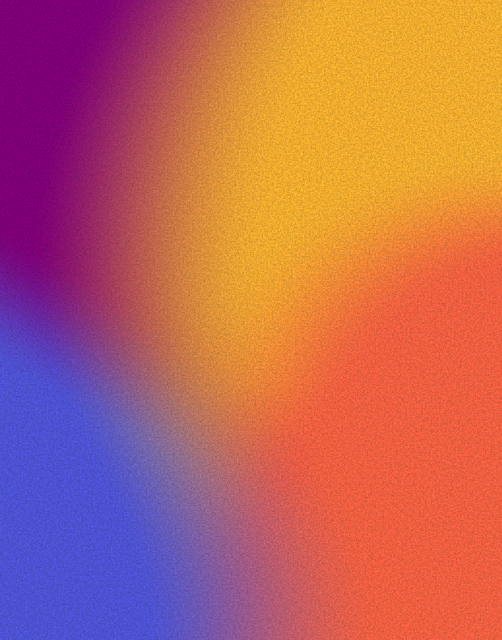
This background is drawn by a Shadertoy shader. Its source:

```glsl
// Soft four-colour gradient of purple, blue, gold and coral under a fine film grain.

const vec3 PURPLE = vec3(0.49, 0.00, 0.46);
const vec3 BLUE   = vec3(0.30, 0.32, 0.82);
const vec3 GOLD   = vec3(0.93, 0.67, 0.18);
const vec3 CORAL  = vec3(0.93, 0.37, 0.25);

const float GRAIN_CELLS = 330.0;   // grain cells per canvas height
const float GRAIN_DEPTH = 0.15;

// Pseudo-random unit gradient for a lattice point
vec2 latticeGradient(vec2 cell) {
    uvec2 q = uvec2(ivec2(cell)) * uvec2(1597334673u, 3812015801u);
    uint h = (q.x ^ q.y) * 1597334673u;
    h = (h ^ (h >> 15)) * 2246822519u;
    float angle = 6.28319 * float(h >> 8) / 16777216.0;
    return vec2(cos(angle), sin(angle));
}

float cornerValue(vec2 cell, vec2 f, vec2 corner) {
    return dot(latticeGradient(cell + corner), f - corner);
}

// Gradient noise, roughly -0.7 to 0.7
float gradientNoise(vec2 p) {
    vec2 cell = floor(p);
    vec2 f = p - cell;
    vec2 w = f * f * f * (f * (f * 6.0 - 15.0) + 10.0);
    float low  = mix(cornerValue(cell, f, vec2(0, 0)), cornerValue(cell, f, vec2(1, 0)), w.x);
    float high = mix(cornerValue(cell, f, vec2(0, 1)), cornerValue(cell, f, vec2(1, 1)), w.x);
    return mix(low, high, w.y);
}

// Fine, medium and clumped layers, rotated to hide the lattice
float filmGrain(vec2 p, float cells) {
    mat2 turn = mat2(0.8, 0.6, -0.6, 0.8);
    vec2 q = turn * p * cells;
    return gradientNoise(p * cells)
         + 0.8 * gradientNoise(q * 1.45 + 71.3)
         + 0.4 * gradientNoise(q * 0.5 + 13.7);
}

// Blend weight rising from 0 to 1 across a blurred edge
float softEdge(float dist, float halfWidth) {
    return smoothstep(-halfWidth, halfWidth, dist);
}

// Blend weight with a different reach on each side of the edge
float unevenEdge(float dist, float reachBelow, float reachAbove) {
    return pow(smoothstep(-reachBelow, reachAbove, dist), 0.75);
}

// Horizontal place of the curved border between cool and warm colours
float coolBorder(float y) {
    float upper = max(y - 0.583, 0.0) / 0.417;
    float lower = 1.0 - smoothstep(0.01, 0.57, y);
    return 0.18 + 0.11 * upper * upper + 0.18 * lower;
}

// Distance to a round-topped field that widens towards the bottom
float coralField(vec2 p, vec2 center, float radius) {
    vec2 d = vec2(p.x - center.x, max(p.y - center.y, 0.0));
    return length(d) - radius - 0.4 * max(0.4 - p.y, 0.0);
}

void mainImage(out vec4 fragColor, in vec2 fragCoord) {
    vec2 p = fragCoord / iResolution.y;

    // Cool side: purple above blue
    vec3 cool = mix(BLUE, PURPLE, softEdge(p.y + 0.55 * p.x - 0.535, 0.12));

    // Warm side: coral rising into gold, more blurred towards the left
    float coralDist = coralField(p, vec2(0.833, 0.219), 0.453);
    float coralBlur = mix(0.19, 0.09, clamp(p.x / 0.786, 0.0, 1.0));
    vec3 warm = mix(CORAL, GOLD, softEdge(coralDist, coralBlur));

    // Long warm tail, shorter cool one
    float warmth = unevenEdge(p.x - coolBorder(p.y), 0.13, 0.25);
    vec3 color = mix(cool, warm, warmth);

    // Grain scales with the local brightness
    color *= 1.0 + GRAIN_DEPTH * filmGrain(p, GRAIN_CELLS);
    fragColor = vec4(clamp(color, 0.0, 1.0), 1.0);
}
```
